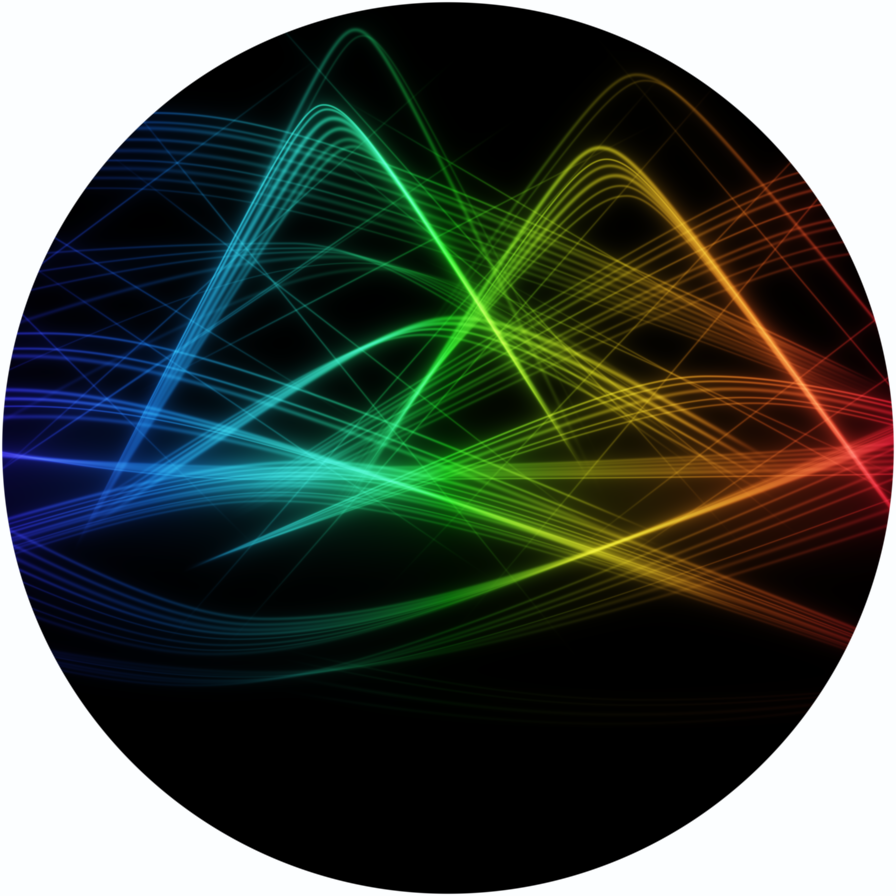
A Shadertoy shader for this background:

```glsl
// Fans of glowing spectrum-coloured light strands inside a black disc on white.

const float DISC_RADIUS = 0.4975;
const float EXPOSURE = 1.7;
const float STRAND_WIDTH = 0.0015;
const float GLOW_WIDTH = 0.008;
const float GLOW_GAIN = 0.17;
const float END_FADE = 0.14;
const float STRAY_COUNT = 22.0;
const vec3 PAPER = vec3(0.99, 0.995, 1.0);
const vec3 SPECTRUM[7] = vec3[7](
    vec3(0.14, 0.12, 0.95), vec3(0.06, 0.34, 0.85), vec3(0.10, 0.70, 0.62),
    vec3(0.08, 0.80, 0.08), vec3(0.62, 0.60, 0.06), vec3(0.90, 0.34, 0.08),
    vec3(0.95, 0.06, 0.13));

float hash(float n) {
    return fract(sin(n * 12.9898 + 4.1) * 43758.547);
}

vec3 spectrum(float x) {
    float s = clamp(x, 0.0, 0.999) * 6.0;
    int i = int(s);
    return mix(SPECTRUM[i], SPECTRUM[i + 1], fract(s));
}

// Thin bright core with a soft halo
float strand(float d, float width) {
    float core = max(width, 0.8 / min(iResolution.x, iResolution.y));
    return exp(-d * d / (core * core)) + GLOW_GAIN * exp(-abs(d) / GLOW_WIDTH);
}

// Fan of hyperbolic arches, blended from the first apex and slopes to the last.
// Apexes: first xy, last xy. Slopes: first left/right, last left/right.
// A negative bend turns the arches into valleys.
float fan(vec2 p, vec4 apexes, vec4 slopes, float bend, vec2 span, float count, float gain) {
    float light = 0.0;
    for (float i = 0.0; i < count; i++) {
        float seed = i + 17.0 * apexes.x + 31.0 * apexes.y;
        float t = clamp((i + 0.6 * (hash(seed) - 0.5)) / max(count - 1.0, 1.0), 0.0, 1.0);
        vec2 apex = mix(apexes.xy, apexes.zw, t);
        vec2 sides = mix(slopes.xy, slopes.zw, t);
        float dx = p.x - apex.x;
        float slope = dx < 0.0 ? sides.x : sides.y;
        float root = sqrt(bend * bend + slope * slope * dx * dx);
        float y = apex.y + bend - sign(bend) * root;
        float tilt = slope * slope * dx / root;
        float d = (p.y - y) / sqrt(1.0 + tilt * tilt);
        float width = STRAND_WIDTH * (0.7 + hash(seed + 5.3));
        light += strand(d, width) * mix(1.0, 0.5, t) * (0.6 + 0.4 * hash(seed + 9.7));
    }
    float ends = smoothstep(span.x, span.x + END_FADE, p.x)
               * (1.0 - smoothstep(span.y - END_FADE, span.y, p.x));
    return light * gain * ends;
}

// Faint straight threads crossing at random angles
float strayThreads(vec2 p) {
    float light = 0.0;
    for (float i = 0.0; i < STRAY_COUNT; i++) {
        vec2 c = vec2((i + hash(i)) / STRAY_COUNT, 0.48 + 0.3 * hash(i + 40.0));
        float slope = (hash(i + 80.0) < 0.65 ? -1.0 : 1.0) * (0.45 + 0.8 * hash(i + 120.0));
        float d = (p.y - c.y - slope * (p.x - c.x)) / sqrt(1.0 + slope * slope);
        float reach = 1.0 - smoothstep(0.08, 0.3, abs(p.x - c.x));
        light += strand(d, STRAND_WIDTH * 0.8) * reach;
    }
    return 0.22 * light;
}

float strands(vec2 p) {
    // Tall peaks, each with a fainter outer arch
    float l = fan(p, vec4(0.36, 0.885, 0.395, 0.835), vec4(2.0, 1.6, 1.6, 1.6), 0.059, vec2(0.08, 0.66), 6.0, 0.8);
    l += fan(p, vec4(0.395, 0.968, 0.405, 0.96), vec4(2.15, 2.1, 2.1, 2.0), 0.059, vec2(0.18, 0.68), 2.0, 0.36);
    l += fan(p, vec4(0.67, 0.835, 0.70, 0.78), vec4(1.6, 1.4, 1.13, 1.37), 0.059, vec2(0.36, 1.05), 6.0, 0.75);
    l += fan(p, vec4(0.71, 0.917, 0.72, 0.91), vec4(1.45, 1.23, 1.4, 1.25), 0.059, vec2(0.46, 1.12), 2.0, 0.32);
    // Low arches in the middle and on the right
    l += fan(p, vec4(0.51, 0.645, 0.47, 0.625), vec4(0.7, 0.6, 0.65, 0.6), 0.06, vec2(0.08, 0.88), 4.0, 0.75);
    l += fan(p, vec4(0.79, 0.58, 0.84, 0.55), vec4(0.45, 0.3, 0.36, 0.35), 0.05, vec2(0.2, 1.2), 5.0, 0.75);
    // Streams falling from the left edge
    l += fan(p, vec4(0.0, 0.565, 0.04, 0.535), vec4(0.3, 0.4, 0.3, 0.36), 0.1, vec2(-0.2, 0.85), 4.0, 0.75);
    l += fan(p, vec4(0.05, 0.63, 0.02, 0.60), vec4(0.2, 0.45, 0.2, 0.42), 0.1, vec2(-0.2, 0.75), 3.0, 0.6);
    // Level current through the centre
    l += fan(p, vec4(0.3, 0.465, 0.35, 0.478), vec4(0.28, 0.05, 0.15, 0.12), -0.1, vec2(-0.2, 1.2), 6.0, 0.45);
    // Upper veils from either side
    l += fan(p, vec4(0.17, 0.875, 0.12, 0.79), vec4(0.1, 0.5, 0.05, 0.4), 0.12, vec2(-0.1, 1.0), 9.0, 0.32);
    l += fan(p, vec4(0.95, 0.82, 1.0, 0.72), vec4(0.65, 0.2, 0.5, 0.2), 0.08, vec2(0.25, 1.2), 8.0, 0.38);
    l += fan(p, vec4(0.32, 0.73, 0.42, 0.70), vec4(0.15, 0.75, 0.6, 0.7), 0.1, vec2(-0.15, 0.8), 6.0, 0.24);
    // Dim valleys and falls below
    l += fan(p, vec4(0.3, 0.31, 0.24, 0.27), vec4(0.6, 0.4, 0.5, 0.45), -0.1, vec2(-0.2, 1.2), 8.0, 0.5);
    l += fan(p, vec4(0.22, 0.235, 0.3, 0.25), vec4(0.4, 0.45, 0.3, 0.35), -0.1, vec2(-0.1, 1.2), 6.0, 0.4);
    l += fan(p, vec4(0.35, 0.485, 0.3, 0.44), vec4(0.35, 0.42, 0.4, 0.36), 0.08, vec2(-0.1, 1.1), 9.0, 0.5);
    l += fan(p, vec4(0.68, 0.19, 0.72, 0.22), vec4(0.25, 0.25, 0.3, 0.2), -0.1, vec2(0.3, 1.1), 4.0, 0.3);
    return l + strayThreads(p);
}

// Broad mist along the current, with a hot patch left of centre
float haze(vec2 p) {
    float wave = 0.455 + 0.015 * sin(6.0 * p.x + 1.0);
    float band = 0.12 * exp(-pow((p.y - wave) / 0.07, 2.0));
    vec2 q = (p - vec2(0.31, 0.467)) / vec2(0.13, 0.025);
    return band + 0.3 * exp(-dot(q, q));
}

void mainImage(out vec4 fragColor, in vec2 fragCoord) {
    float size = min(iResolution.x, iResolution.y);
    vec2 p = (fragCoord - 0.5 * iResolution.xy) / size + 0.5;

    float light = (strands(p) + haze(p)) * smoothstep(0.12, 0.52, p.y);
    vec3 color = 1.0 - exp(-EXPOSURE * light * spectrum(p.x));

    float edge = length(p - 0.5) - DISC_RADIUS;
    fragColor = vec4(mix(color, PAPER, smoothstep(-1.0, 1.0, edge * size)), 1.0);
}
```
